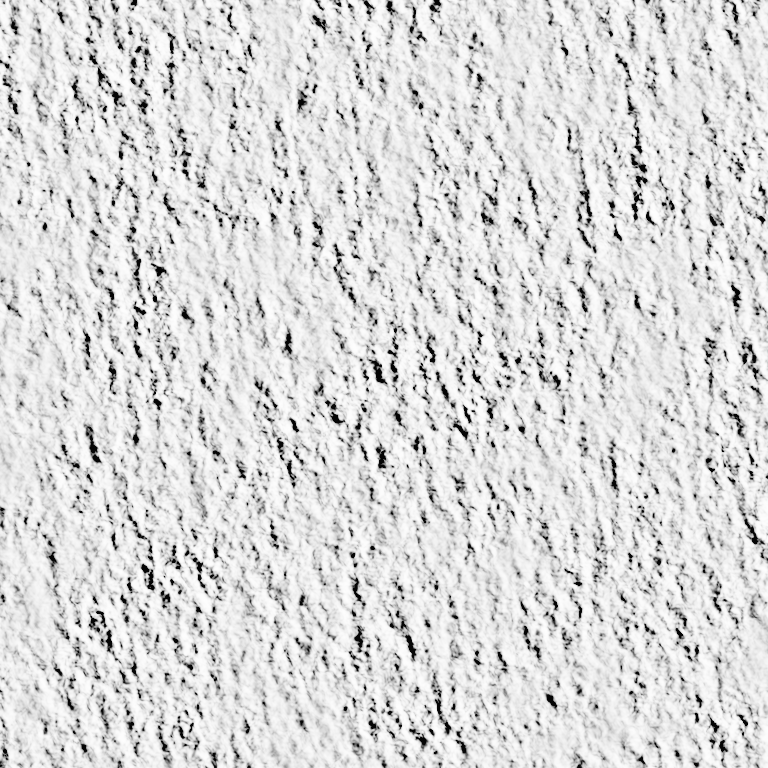
Write a WebGL 2 fragment shader that draws this texture.

```glsl
#version 300 es
precision highp float;

uniform vec2 u_resolution;
out vec4 fragColor;

const float TAU = 6.2831853;

float hash(vec2 cell) {
    return fract(sin(dot(cell, vec2(127.1, 311.7))) * 43758.55);
}

vec2 rotate(vec2 p, float angle) {
    float c = cos(angle);
    float s = sin(angle);
    return vec2(c * p.x + s * p.y, c * p.y - s * p.x);
}

// Dot product of a random unit gradient with the offset from its corner
float cornerSlope(vec2 cell, vec2 corner, vec2 local) {
    float angle = TAU * hash(cell + corner);
    return dot(vec2(cos(angle), sin(angle)), local - corner);
}

float gradientNoise(vec2 p) {
    vec2 cell = floor(p);
    vec2 f = fract(p);
    vec2 w = f * f * f * (f * (f * 6.0 - 15.0) + 10.0);
    float low = mix(cornerSlope(cell, vec2(0, 0), f), cornerSlope(cell, vec2(1, 0), f), w.x);
    float high = mix(cornerSlope(cell, vec2(0, 1), f), cornerSlope(cell, vec2(1, 1), f), w.x);
    return mix(low, high, w.y);
}

// Grains at several scales, slightly stretched along a steep leaning axis
float plasterHeight(vec2 p, float baseFrequency) {
    float height = 0.0;
    float weight = 1.0;
    float frequency = baseFrequency;
    float tilt = 0.1;
    float stretch = 0.55;
    for (int octave = 0; octave < 4; octave++) {
        vec2 grain = rotate(p, tilt) * frequency * vec2(1.0, stretch);
        height += weight * gradientNoise(grain + 17.3 * float(octave));
        weight *= 0.67;
        frequency *= 1.9;
        tilt += 0.17;
        stretch += 0.09;
    }
    return height;
}

// Irregular bending of the grain outlines
vec2 warp(vec2 p, float frequency, float amount) {
    vec2 q = p * frequency;
    return p + amount * vec2(gradientNoise(q + 5.2), gradientNoise(q + 41.7));
}

// Patches of rough and smooth surface
float roughness(vec2 p) {
    float broad = gradientNoise(p * vec2(6.0, 4.5) + 3.4);
    float fine = gradientNoise(p * vec2(19.0, 15.0) + 28.6);
    return clamp(1.0 + 0.7 * broad + 0.8 * fine, 0.45, 1.6);
}

// Slope seen under grazing light
float relief(vec2 p, vec2 lightStep) {
    return plasterHeight(p + lightStep, 41.0) - plasterHeight(p - lightStep, 41.0);
}

// Mostly white, with a long tail down to black in the pits
float tone(float slope) {
    float shadow = 0.092 * exp(0.82 * slope + 0.05 * slope * slope);
    return clamp(1.0 - shadow, 0.02, 1.0);
}

void main() {
    vec2 p = gl_FragCoord.xy / min(u_resolution.x, u_resolution.y);
    vec2 surface = warp(p, 70.0, 0.003);
    float slope = 3.9 * relief(surface, vec2(0.0027, 0.0012));
    fragColor = vec4(vec3(tone(slope * roughness(p))), 1.0);
}
```
